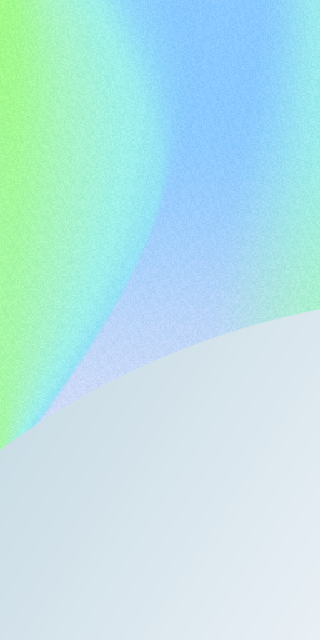
This background is drawn by a Shadertoy shader. Its source:

```glsl
// Grainy aurora gradient of green, cyan and blue above a pale curved hill.

// Layout, in canvas widths (x: 0..1, y: 0..2, origin at the lower left)
const vec2  HILL_CENTER  = vec2(1.477, -1.407);
const float HILL_RADIUS  = 2.487;
const vec2  BULGE_TIP    = vec2(0.53, 1.57);   // rightmost point of the green form
const float BULGE_ROUND  = 0.52;
const float BULGE_SPREAD = 0.75;
const float SOFT_LOW     = 0.010;              // edge blur near the hill
const float SOFT_HIGH    = 0.15;               // edge blur at the top
const float GRAIN_CELLS  = 256.0;
const float GRAIN_AMOUNT = 0.055;

// Colours
const vec3 LIME      = vec3(0.63, 0.98, 0.55);
const vec3 GREEN     = vec3(0.65, 0.97, 0.66);
const vec3 MINT      = vec3(0.66, 0.955, 0.79);
const vec3 CYAN      = vec3(0.62, 0.94, 0.92);
const vec3 AQUA      = vec3(0.58, 0.88, 0.97);
const vec3 BLUE      = vec3(0.54, 0.79, 1.00);
const vec3 LAVENDER  = vec3(0.82, 0.86, 0.965);
const vec3 HILL_DARK = vec3(0.795, 0.868, 0.902);
const vec3 HILL_PALE = vec3(0.912, 0.940, 0.962);

float hash(vec2 cell) {
    return fract(sin(dot(cell, vec2(12.9898, 78.233))) * 43758.5453);
}

// Hyperbolic right boundary of the green form at height y
float bulgeEdge(float y) {
    float d = y - BULGE_TIP.y;
    return BULGE_TIP.x + BULGE_ROUND - sqrt(BULGE_ROUND * BULGE_ROUND + BULGE_SPREAD * d * d);
}

// Lime to aqua across the form, t = 0 at the left side and 1 at its edge
vec3 bulgeColor(float t, float y) {
    vec3 color = mix(GREEN, LIME, smoothstep(0.9, 2.0, y));
    color = mix(color, MINT, smoothstep(0.02, 0.48, t));
    color = mix(color, CYAN, smoothstep(0.35, 0.80, t));
    return mix(color, AQUA, smoothstep(0.72, 1.05, t));
}

// Blue fading to lavender below, with a cyan and mint glow on the right
vec3 skyColor(vec2 p) {
    vec3 color = mix(LAVENDER, BLUE, smoothstep(0.55, 1.72, p.y));
    vec3 glow = mix(MINT, CYAN, smoothstep(0.95, 1.65, p.y));
    float start = mix(0.62, 0.80, smoothstep(0.95, 2.0, p.y));
    return mix(color, glow, 0.92 * smoothstep(start, 1.03, p.x));
}

void mainImage(out vec4 fragColor, in vec2 fragCoord) {
    vec2 p = fragCoord / iResolution.xy * vec2(1.0, 2.0);
    float pixel = 1.0 / iResolution.x;

    // Sky and green form, whose edge blurs towards the top
    float edge = bulgeEdge(p.y);
    float blur = mix(SOFT_LOW, SOFT_HIGH, smoothstep(1.3, 2.0, p.y));
    float inside = 1.0 - smoothstep(-blur, blur, p.x - edge);
    vec3 color = mix(skyColor(p), bulgeColor(p.x / max(edge, 0.02), p.y), inside);

    // Fine grain, strongest in the red channel
    float grain = hash(floor(p * GRAIN_CELLS)) - 0.5;
    color += grain * GRAIN_AMOUNT * vec3(1.3, 0.7, 0.8);

    // Hill with a diagonal sheen
    float sheen = clamp(0.72 * p.x + 0.47 * (0.594 - p.y), 0.0, 1.0);
    float hillDistance = length(p - HILL_CENTER) - HILL_RADIUS;
    float hillMask = 1.0 - smoothstep(-pixel, pixel, hillDistance);
    color = mix(color, mix(HILL_DARK, HILL_PALE, sheen), hillMask);

    fragColor = vec4(clamp(color, 0.0, 1.0), 1.0);
}
```
